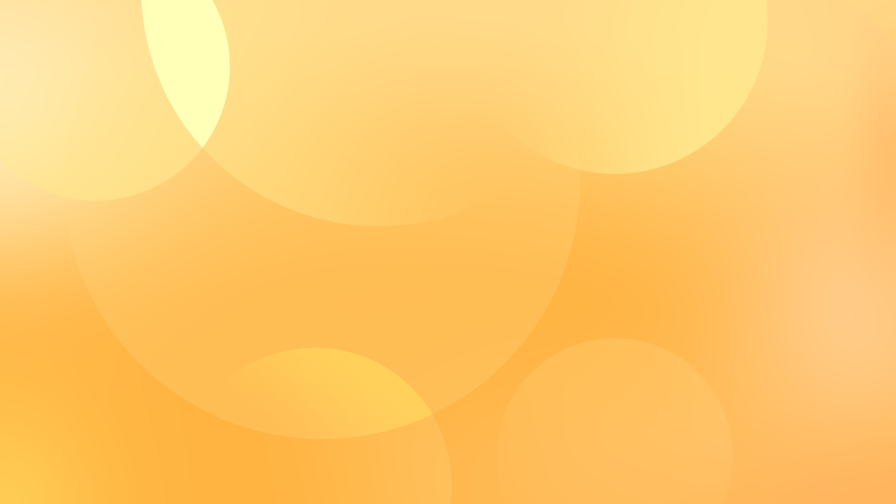
A Shadertoy shader for this background:

```glsl
const vec3 AMBER  = vec3(1.0, 0.705, 0.255);
const vec3 HONEY  = vec3(1.0, 0.855, 0.535);
const vec3 CREAM  = vec3(1.0, 0.925, 0.72);
const vec3 LEMON  = vec3(1.0, 0.91, 0.56);
const vec3 BRIGHT = vec3(1.0, 1.0, 0.72);
const vec3 GOLD   = vec3(1.0, 0.83, 0.35);
const vec3 PEACH  = vec3(1.0, 0.80, 0.54);
const vec3 CORAL  = vec3(1.0, 0.70, 0.37);

// Antialiased coverage of a circle
float circle(vec2 p, vec2 center, float radius, float pixel) {
    return smoothstep(pixel, -pixel, length(p - center) - radius);
}

// Ramp across a circle, from clear to full along a direction
float ramp(vec2 p, vec2 center, float radius, vec2 direction, float start) {
    float along = dot(p - center, normalize(direction)) / radius;
    return smoothstep(start, 1.0, along);
}

// Soft elliptical glow
vec3 addGlow(vec3 base, vec3 tint, vec2 p, vec2 center, vec2 size, float strength) {
    vec2 d = (p - center) / size;
    return mix(base, tint, strength * exp(-dot(d, d)));
}

// Smooth gradient behind the circles
vec3 backdrop(vec2 p) {
    float height = p.y - 0.05 * sin(p.x * 3.0 - 0.8);
    vec3 color = mix(AMBER, HONEY, smoothstep(0.36, 0.96, height));
    color = addGlow(color, CREAM, p, vec2(-0.02, 0.79), vec2(0.34, 0.29), 0.95);
    color = addGlow(color, GOLD, p, vec2(0.0, -0.02), vec2(0.20, 0.24), 0.75);
    color = addGlow(color, PEACH, p, vec2(1.70, 0.38), vec2(0.27, 0.34), 0.95);
    color = addGlow(color, PEACH, p, vec2(1.24, 0.04), vec2(0.40, 0.22), 0.35);
    color = addGlow(color, CORAL, p, vec2(1.78, -0.02), vec2(0.34, 0.15), 0.85);
    color = addGlow(color, CORAL, p, vec2(1.77, 0.72), vec2(0.07, 0.22), 0.5);
    return color;
}

void mainImage(out vec4 fragColor, in vec2 fragCoord) {
    vec2 p = fragCoord / iResolution.y;
    float pixel = 0.8 / iResolution.y;
    vec3 color = backdrop(p);

    // Circle placement
    vec2 cornerAt = vec2(0.190, 0.868);
    vec2 upperAt  = vec2(0.752, 1.023);
    vec2 largeAt  = vec2(0.639, 0.641);
    vec2 rightAt  = vec2(1.220, 0.958);
    vec2 lowerAt  = vec2(0.625, 0.039);
    vec2 moundAt  = vec2(1.220, 0.095);
    vec2 edgeAt   = vec2(1.597, 0.826);

    float corner = circle(p, cornerAt, 0.266, pixel);
    float upper  = circle(p, upperAt, 0.472, pixel);
    float large  = circle(p, largeAt, 0.512, pixel);
    float right  = circle(p, rightAt, 0.303, pixel);
    float lower  = circle(p, lowerAt, 0.271, pixel);
    float mound  = circle(p, moundAt, 0.234, pixel);
    float edge   = circle(p, edgeAt, 0.192, pixel);

    // Translucent discs
    float largeFade = 1.0 - smoothstep(0.50, 0.85, p.y);
    color = mix(color, HONEY, large * (0.08 + 0.17 * largeFade));
    color = mix(color, LEMON, corner * 0.65 * ramp(p, cornerAt, 0.266, vec2(0.5, -1.0), -0.7));
    color = mix(color, LEMON, upper * 0.48 * ramp(p, upperAt, 0.472, vec2(-1.0, -0.6), -0.1));
    color = mix(color, LEMON, right * 0.90 * ramp(p, rightAt, 0.303, vec2(1.0, -0.35), -0.7));
    color = mix(color, HONEY, lower * 0.22 * ramp(p, lowerAt, 0.271, vec2(1.0, 0.3), -0.4));
    color = mix(color, HONEY, mound * 0.25 * ramp(p, moundAt, 0.234, vec2(0.3, 1.0), -1.0));
    color = mix(color, PEACH, edge * 0.25 * ramp(p, edgeAt, 0.192, vec2(1.0, 0.8), -0.2));

    // Brighter overlaps
    color = mix(color, BRIGHT, corner * upper);
    color = mix(color, GOLD, lower * large * 0.85 * ramp(p, lowerAt, 0.271, vec2(0.7, 1.0), 0.1));

    fragColor = vec4(color, 1.0);
}
```
